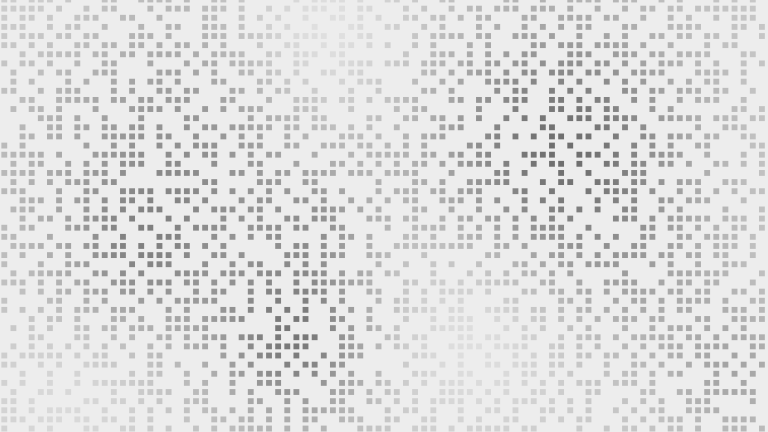
Reproduce this background procedurally as a Shadertoy shader.

```glsl
// Scattered small grey squares on a pale grid, darkened in soft cloudy patches.

// Sine-free hash of a grid cell, from 0 to 1
float cellHash(vec2 cell) {
    vec3 p = fract(cell.xyx * vec3(0.1031, 0.1030, 0.0973));
    p += dot(p, p.yzx + 33.33);
    return fract((p.x + p.y) * p.z);
}

// Darkness of the squares: a base level plus soft dark and light patches
float darkness(vec2 pos) {
    // x, y, radius, strength
    vec4 patches[11] = vec4[11](
        vec4(1.30, 0.66, 0.29, 0.35),
        vec4(0.42, 0.60, 0.36, 0.23),
        vec4(0.31, 0.41, 0.15, 0.12),
        vec4(0.69, 0.21, 0.18, 0.28),
        vec4(1.70, 0.14, 0.16, 0.13),
        vec4(1.48, 0.36, 0.22, 0.08),
        vec4(0.74, 0.48, 0.12, 0.10),
        vec4(0.10, 0.98, 0.20, -0.04),
        vec4(1.10, 0.24, 0.23, -0.11),
        vec4(0.74, 0.90, 0.20, -0.14),
        vec4(0.16, 0.08, 0.20, -0.08));
    float sum = 0.14;
    for (int i = 0; i < 11; i++) {
        vec2 offset = (pos - patches[i].xy) / patches[i].z;
        sum += patches[i].w * exp(-dot(offset, offset));
    }
    return clamp(sum, 0.03, 0.5);
}

// Keep about half the cells; the neighbour terms break up clumps and gaps
float isKept(vec2 cell) {
    float chance = cellHash(cell + 7.0)
        - 0.35 * cellHash(cell + vec2(8.0, 7.0))
        - 0.25 * cellHash(cell + vec2(7.0, 8.0));
    return step(chance, 0.215);
}

void mainImage(out vec4 fragColor, in vec2 fragCoord) {
    vec2 pos = fragCoord / iResolution.y;

    // Square grid, 0.02113 of the height per cell
    float pitch = 0.02113;
    vec2 shift = vec2(0.03, 0.12);
    vec2 grid = pos / pitch + shift;
    vec2 cell = floor(grid);
    vec2 local = abs(fract(grid) - 0.5);

    // Smooth-edged square
    float pixel = 1.0 / (iResolution.y * pitch);
    vec2 cover = clamp(0.5 - (local - 0.32) / pixel, 0.0, 1.0);
    float square = cover.x * cover.y * isKept(cell);

    // One flat tone per square, sampled at its centre
    vec2 centre = (cell + 0.5 - shift) * pitch;
    float tone = 0.928 - square * darkness(centre);
    fragColor = vec4(vec3(tone), 1.0);
}
```
